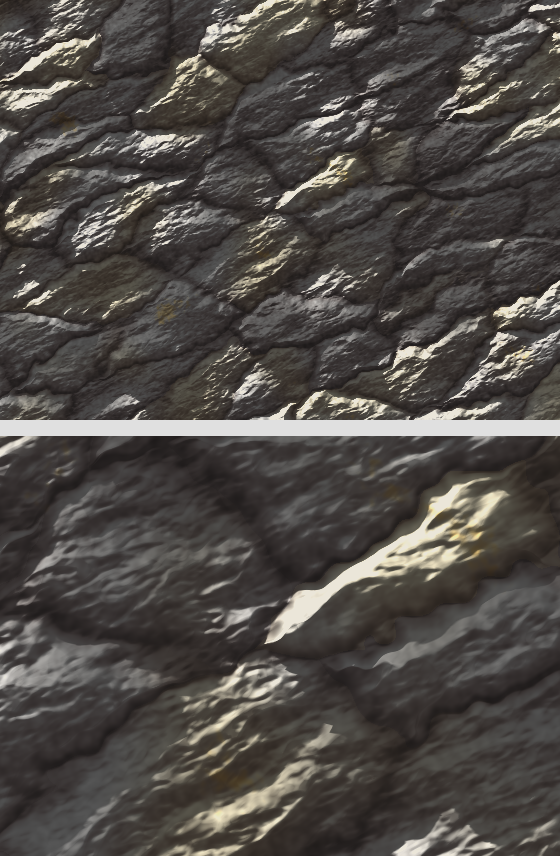
Top, the full canvas; bottom, a detail of the centre.
Give the GLSL for this texture, as a Shadertoy shader.

```glsl
vec2 hash2(vec2 p) {
    vec3 q = fract(p.xyx * vec3(0.1031, 0.1030, 0.0973));
    q += dot(q, q.yzx + 33.33);
    return fract((q.xx + q.yz) * q.zy);
}

float corner(vec2 cell, vec2 offset) {
    return dot(hash2(cell) * 2.0 - 1.0, offset);
}

float gradientNoise(vec2 p) {
    vec2 i = floor(p), f = p - i;
    vec2 u = f * f * f * (f * (f * 6.0 - 15.0) + 10.0);
    vec2 e = vec2(1.0, 0.0);
    return mix(mix(corner(i, f), corner(i + e, f - e), u.x),
               mix(corner(i + e.yx, f - e.yx), corner(i + 1.0, f - 1.0), u.x), u.y);
}

// Layered grain, stretched along the slabs, with sharp ridges
float strata(vec2 q) {
    vec2 s = q * vec2(4.5, 10.0) + 40.0;
    float sum = 0.0, amp = 0.055;
    for (int i = 0; i < 5; i++) {
        float n = gradientNoise(s);
        sum += amp * (n + 0.3 - 1.1 * abs(n));
        s = mat2(0.93, 0.37, -0.37, 0.93) * s * 2.05 + 17.3;
        amp *= 0.5;
    }
    return sum;
}

// Slabs of stone: x = height, y = distance from the joint, z = stone id
vec3 wall(vec2 p) {
    vec2 q = vec2(dot(p, vec2(0.89, 0.45)), dot(p, vec2(-0.45, 0.89)));
    vec2 bent = q;
    bent += 0.09 * vec2(gradientNoise(p * 2.7 + 9.0), gradientNoise(p * 3.1 + 51.0));
    bent += 0.03 * vec2(gradientNoise(p * 12.0 + 3.0), gradientNoise(p * 13.0 + 77.0));
    bent += 0.015 * vec2(gradientNoise(p * 37.0 + 5.0), gradientNoise(p * 41.0 + 23.0));
    vec2 grid = bent * vec2(3.7, 9.0) + 30.0;
    vec2 base = floor(grid), nearestOffset = vec2(0.0), stone = vec2(0.0);
    float nearest = 9.0, second = 9.0;
    for (int y = -1; y <= 1; y++) {
        for (int x = -1; x <= 1; x++) {
            vec2 cell = base + vec2(x, y);
            vec2 offset = grid - cell - hash2(cell);
            float d = length(offset);
            if (d < nearest) {
                second = nearest;
                nearest = d;
                nearestOffset = offset;
                stone = cell;
            } else {
                second = min(second, d);
            }
        }
    }
    float joint = second - nearest;
    vec2 rnd = hash2(stone + 5.7);
    vec2 tilt = (hash2(stone + 91.3) - 0.5) * vec2(0.08, 0.06);
    float slab = 0.01 + 0.075 * rnd.x + dot(tilt, nearestOffset);
    float profile = 0.3 * smoothstep(0.0, 0.14, joint) + 0.7 * smoothstep(0.0, 0.36, joint);
    return vec3(slab * profile + strata(q), joint, rnd.y);
}

void mainImage(out vec4 fragColor, in vec2 fragCoord) {
    vec2 p = fragCoord / iResolution.y;
    vec3 here = wall(p);

    // Surface normal
    float e = 0.0026;
    vec2 slope = vec2(wall(p + vec2(e, 0.0)).x, wall(p + vec2(0.0, e)).x) - here.x;
    vec3 normal = normalize(vec3(-slope / e, 1.0));

    // Grazing sun from the upper left, with cast shadows
    vec2 toSun = normalize(vec2(-0.5, 0.87));
    float blocked = 0.0;
    for (int i = 1; i <= 16; i++) {
        float k = float(i) / 16.0;
        float t = 0.18 * k * k;
        blocked = max(blocked, wall(p + toSun * t).x - here.x - 0.32 * t);
    }
    float shadow = 1.0 - smoothstep(0.0, 0.006, blocked);
    float facing = dot(normal, normalize(vec3(toSun, 0.32)));
    float sun = shadow * pow(max(facing - 0.16, 0.0) * 1.16, 1.75);
    sun *= mix(0.12, 1.0, smoothstep(-0.22, 0.22, gradientNoise(p * 4.3 + 71.0) + 0.4 * (here.z - 0.5)));

    // Sky light, dimmed in the joints
    float patches = gradientNoise(p * 3.5 + 20.0);
    float grain = gradientNoise(p * 75.0) + 0.8 * gradientNoise(p * 140.0);
    float sky = 0.245 + 0.065 * normal.y - 0.02 * normal.x + 0.4 * (here.x - 0.04);
    sky += 0.06 * (here.z - 0.5) + 0.07 * patches + 0.045 * grain;
    sky *= mix(0.72, 1.0, smoothstep(0.0, 0.16, here.y));
    sky = max(sky, 0.125 + 0.03 * grain);

    // Brownish shade, neutral grey faces, warm olive where the stone is weathered
    float warmth = smoothstep(-0.1, 0.4, gradientNoise(p * 5.5 + 33.0) + 0.5 * (here.z - 0.5));
    vec3 shade = mix(vec3(1.09, 0.97, 0.96), vec3(1.0), smoothstep(0.16, 0.32, sky));
    vec3 color = sky * shade * mix(vec3(1.0), vec3(1.05, 1.01, 0.88), warmth);
    vec3 sunlight = mix(vec3(0.87, 0.85, 0.82), vec3(0.9, 0.85, 0.72), warmth);
    color += sun * (0.92 + 0.35 * grain) * sunlight;

    // Sparse ochre lichen
    float lichen = smoothstep(0.42, 0.6, gradientNoise(p * 9.0 + 63.0) + 0.2 * grain);
    color = mix(color, color * vec3(1.08, 0.9, 0.5), 0.6 * lichen);

    fragColor = vec4(min(color, vec3(0.92, 0.9, 0.85)), 1.0);
}
```
